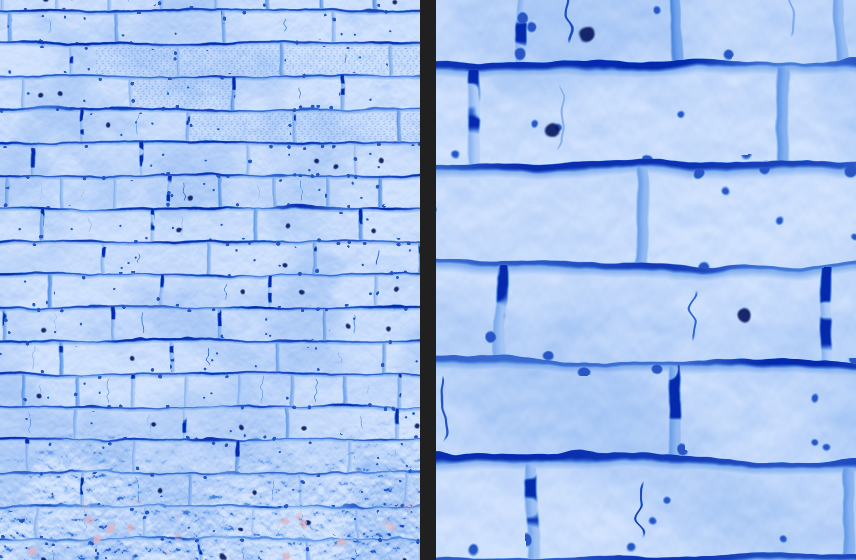
Left: the whole. Right: its middle third, enlarged.
A Shadertoy shader for this texture:

```glsl
// Brick wall under thick pale blue paint, with shadowed bed joints, drill holes, cracks and flaking
#define ROWS 16.95
#define ROW_SHIFT 0.67
#define BRICK_WIDTH 0.191
#define HEADER_EVERY 6.0
#define JOINT_HALF 0.0036
#define HOLE_RADIUS 0.0042
#define WOBBLE 0.006
#define PALE vec3(0.825, 0.89, 0.995)
#define MID vec3(0.38, 0.60, 0.91)
#define DEEP vec3(0.02, 0.16, 0.68)
#define HOLLOW vec3(0.02, 0.08, 0.36)
#define BARE_CLAY vec3(0.87, 0.71, 0.77)

float hash(vec2 p) {
    vec3 q = fract(p.xyx * 0.1031);
    q += dot(q, q.yzx + 33.33);
    return fract((q.x + q.y) * q.z);
}

float noise(vec2 p) {
    vec2 i = floor(p), f = fract(p);
    f = f * f * (3.0 - 2.0 * f);
    vec2 e = vec2(0.0, 1.0);
    return mix(mix(hash(i), hash(i + e.yx), f.x),
               mix(hash(i + e.xy), hash(i + e.yy), f.x), f.y);
}

float fbm(vec2 p) {
    float sum = 0.0, amp = 0.53;
    for (int k = 0; k < 4; k++) {
        sum += amp * noise(p);
        p = mat2(1.6, 1.2, -1.2, 1.6) * p + 7.3;
        amp *= 0.5;
    }
    return sum;
}

// Cellular noise: distance to the nearest point, and a random value for its cell
vec2 cells(vec2 p) {
    vec2 best = vec2(9.0, 0.0);
    for (int y = -1; y <= 1; y++)
        for (int x = -1; x <= 1; x++) {
            vec2 c = floor(p) + vec2(x, y);
            vec2 point = c + 0.15 + 0.7 * vec2(hash(c), hash(c + 41.0));
            float d = distance(p, point);
            if (d < best.x) best = vec2(d, hash(c + 83.0));
        }
    return best;
}

// 1 inside an edge at distance d < 0, softened by w
float inside(float d, float w) { return 1.0 - smoothstep(-w, w, d); }

void mainImage(out vec4 fragColor, in vec2 fragCoord) {
    vec2 p = fragCoord / iResolution.y;
    float px = 0.8 / iResolution.y;
    float rough = smoothstep(0.36, 0.04, p.y + 0.25 * (noise(p * 7.0) - 0.5));

    // Uneven courses: slow sines plus ragged edges
    vec2 w = p + WOBBLE * (1.0 + rough) * (vec2(fbm(p * 32.0), fbm(p * 32.0 + 50.0)) - 0.5);
    w.y += 0.0016 * sin(p.x * 11.0 + p.y * 19.0) + 0.001 * sin(p.x * 27.0 - p.y * 43.0);
    float v = (1.0 - w.y) * ROWS + ROW_SHIFT;
    float row = floor(v), f = v - row;

    // Stretcher courses drift slightly from a half bond; header courses use half bricks
    bool header = mod(row, HEADER_EVERY) < 0.5;
    float width = header ? 0.5 * BRICK_WIDTH : BRICK_WIDTH;
    float q = w.x / width - (header ? 0.003 * row * row + 0.03 : 0.55 + 0.55 * row);
    float joint = round(q);
    float jointHash = hash(vec2(joint + 60.0, row));
    float dx = (q - joint + 0.06 * (jointHash - 0.5)) * width;
    vec2 id = vec2(joint + 60.0 - step(dx, 0.0), row + 30.0);
    vec2 local = vec2(dx < 0.0 ? dx + width : dx, f);

    // Painted face: soft mottling and raking light from above
    float height = fbm(p * 75.0);
    float slope = fbm(p * 75.0 + vec2(0.0, 0.35)) - height;
    float tone = 0.01 + 0.12 * smoothstep(0.4, 0.75, fbm(p * 9.0)) + 0.05 * hash(id + 5.0);
    tone += slope * (0.16 + 0.5 * rough) + 0.04 * rough;
    tone += 0.45 * rough * smoothstep(0.13, 0.28, slope);

    // Hatched faces on some upper bricks
    float hatched = step(row, 4.5) * step(0.5, row) * step(0.17, p.x) * step(0.55, hash(id + 17.0));
    float weave = sin(p.x * 600.0 + 2.0 * sin(p.y * 350.0)) * sin(p.y * 700.0);
    tone += 0.15 * hatched * smoothstep(0.25, 0.8, weave);

    // Vertical joints, some nearly filled with paint, some open at the top
    float fill = mix(0.12, 0.42, jointHash) * (1.0 - 0.4 * rough);
    float slot = inside(abs(dx) - JOINT_HALF, px + 0.0007);
    tone = max(tone, slot * (fill + 0.2 * smoothstep(0.002, -0.004, dx)));
    float gap = step(0.6, hash(vec2(joint + 9.0, row + 70.0)));
    float gapEnd = 0.3 + 0.5 * hash(vec2(joint + 31.0, row));
    tone = max(tone, gap * slot * inside(f - gapEnd, 0.06) * smoothstep(0.35, 0.6, noise(p * 85.0)));

    // Bed joints: hard shadow under each brick fading into the mortar below
    float line = round(v);
    float s = (v - line) / ROWS;
    float n = noise(vec2(p.x * 13.0, line * 7.3));
    float thick = mix(0.0014, 0.0042, n) + 0.003 * smoothstep(0.76, 0.95, noise(vec2(p.x * 24.0, line * 3.7)));
    float lip = smoothstep(-thick - px, -thick + px, s);
    float soft = lip * (1.0 - smoothstep(-0.001, 0.0085, s));
    float core = lip * (1.0 - smoothstep(-0.3 * thick, 0.5 * thick + 0.002, s));
    float open = 1.0 - 0.65 * rough * noise(p * 25.0 + 4.0);
    tone = max(tone, open * max(0.42 * soft, core * mix(0.62, 1.05, n)));

    // Thin vertical cracks
    float cracked = step(0.55, hash(id + 23.0));
    float crackX = width * mix(0.25, 0.75, hash(id + 29.0)) + 0.006 * (noise(vec2(p.y * 120.0, id.x)) - 0.5);
    float crackLen = mix(0.12, 0.4, hash(id + 31.0));
    float crack = inside(abs(local.x - crackX) - 0.0007, px) * inside(abs(f - 0.48) - crackLen, 0.04);
    tone = max(tone, cracked * crack * mix(0.25, 0.95, hash(id + 37.0)));

    // Small chips, more common near brick edges
    vec2 chip = cells(w * 75.0);
    float nearEdge = smoothstep(0.012, 0.003, min(abs(dx), abs(s)));
    float chipped = step(0.965 - 0.1 * nearEdge, chip.y);
    tone = max(tone, 0.8 * chipped * inside(chip.x - 0.16 - 0.12 * nearEdge, 0.08));

    vec3 color = mix(PALE, MID, clamp(2.0 * tone, -0.2, 1.0));
    color = mix(color, DEEP, clamp(2.0 * tone - 1.0, 0.0, 1.0));

    // Drill holes, one or two per chosen brick
    for (int k = 0; k < 2; k++) {
        vec2 seed = id + 47.0 + 11.0 * float(k);
        vec2 center = vec2(width * mix(0.12, 0.88, hash(seed)), 0.45 + 0.25 * hash(seed + 3.0));
        vec2 away = (local - center) * vec2(1.0, 1.0 / ROWS);
        float drilled = step(header ? 0.9 : 0.72, hash(id + 53.0 + 0.4 * float(k)));
        color = mix(color, HOLLOW, 0.9 * drilled * inside(length(away) - HOLE_RADIUS, px + 0.0006));
    }

    // Flaked paint showing clay near the foot of the wall
    vec2 flake = cells(w * 42.0 + 20.0);
    float bare = step(0.8, flake.y) * inside(flake.x - 0.32 + 0.3 * (height - 0.5), 0.06);
    bare *= smoothstep(0.13, 0.05, p.y) * smoothstep(0.35, 0.55, noise(p * 11.0 + 8.0));
    color = mix(color, BARE_CLAY, 0.8 * bare);

    fragColor = vec4(clamp(color, 0.0, 1.0), 1.0);
}
```
